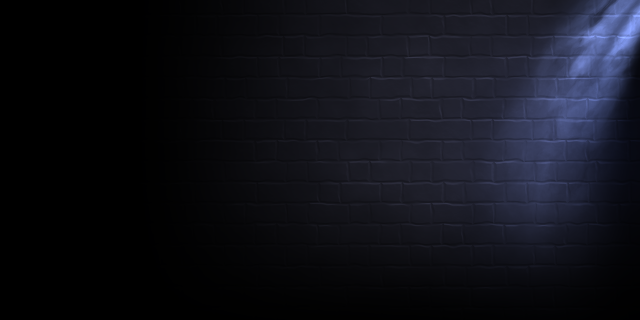
Reproduce this background procedurally as a Shadertoy shader.

```glsl
// A dark brick wall in Flemish bond, crossed by a smoky blue shaft of light.
// The bricks are a height field lit by a finite difference; the shaft is a
// curved band with soft sides, two brighter streaks and warped noise as smoke.

const float COURSE = 0.0654;        // height of one row of bricks
const float BOND = 0.1943;          // width of one header plus one stretcher
const float HEADER = 0.066;         // width of a header
const vec3 WALL_COLOR = vec3(0.128, 0.130, 0.172);
const vec3 BEAM_COLOR = vec3(0.43, 0.51, 0.79);
const vec3 HAZE_COLOR = vec3(0.022, 0.028, 0.055);
const vec3 SPILL_COLOR = vec3(0.012, 0.020, 0.055);

float hash(vec2 p) {
    vec3 q = fract(p.xyx * 0.1031);
    q += dot(q, q.yzx + 33.33);
    return fract((q.x + q.y) * q.z);
}

float noise(vec2 p) {
    vec2 i = floor(p), f = fract(p);
    f = f * f * (3.0 - 2.0 * f);
    float low = mix(hash(i), hash(i + vec2(1, 0)), f.x);
    float high = mix(hash(i + vec2(0, 1)), hash(i + vec2(1, 1)), f.x);
    return mix(low, high, f.y);
}

float fbm(vec2 p) {
    float sum = 0.0, weight = 0.5;
    for (int i = 0; i < 5; i++) {
        sum += weight * noise(p);
        p = mat2(1.6, 1.2, -1.2, 1.6) * p + 7.3;
        weight *= 0.5;
    }
    return sum;
}

float gauss(float x, float width) {
    return exp(-x * x / (width * width));
}

// Height of the wall: raised bricks, worn edges, recessed joints.
float brickHeight(vec2 p) {
    vec2 wobble = vec2(noise(p * 36.0), noise(p * 36.0 + 40.0)) - 0.5;
    vec2 q = p + 0.006 * wobble;
    float level = (1.0 - q.y - 0.0443) / COURSE;
    float row = floor(level);
    float start = mix(0.997, 0.893, mod(row, 2.0));
    start += 0.012 * (hash(vec2(row + 20.0, 3.0)) - 0.5);
    float along = (q.x - start) / BOND;
    float x = fract(along) * BOND;
    float joint = min(x, BOND - x);
    // Some headers merge with their neighbour.
    if (hash(vec2(floor(along) + 30.0, row + 50.0)) > 0.25)
        joint = min(joint, abs(x - HEADER));
    float bed = (0.5 - abs(fract(level) - 0.5)) * COURSE;
    float worn = 0.005 + 0.005 * noise(p * 50.0 + 9.0);
    float brick = smoothstep(0.0, worn, min(joint, bed));
    return brick + 0.5 * fbm(p * 40.0);
}

// Broad light on the wall, fading to black at the left and the bottom.
float wallLight(vec2 p) {
    float across = smoothstep(0.38, 1.40, p.x);
    float lower = smoothstep(-0.06, 0.52, p.y);
    float upper = 1.0 - 0.22 * smoothstep(0.75, 1.0, p.y);
    float right = 1.0 - 0.85 * smoothstep(1.68, 1.98, p.x);
    return across * lower * upper * right;
}

// Shaft falling from the upper right corner, bending as it drops.
float beamLight(vec2 p) {
    float drop = 1.0 - p.y;
    float side = p.x - (1.955 - 0.70 * drop + 0.40 * drop * drop);

    // Smoke, curling and stretched along the shaft.
    vec2 flow = vec2(side * 11.0, drop * 7.0);
    vec2 warp = vec2(fbm(flow + 11.0), fbm(flow + 27.0));
    float smoke = 0.25 + 1.55 * fbm(flow + 3.0 * warp);
    side += 0.05 * (warp.x - 0.5);

    float soft = mix(0.04, 0.17, smoothstep(0.15, 0.65, drop));
    float band = smoothstep(-0.24, 0.07, side)
               * (1.0 - smoothstep(0.13 - soft, 0.13 + soft, side));
    float fall = 1.0 - smoothstep(0.0, 0.88, drop);
    float streaks = 0.42 * gauss(side - 0.10, 0.045) + 0.25 * gauss(side + 0.01, 0.05);
    streaks -= 0.22 * gauss(side - 0.05, 0.02);
    streaks *= 1.0 - smoothstep(0.12, 0.42, drop);
    return band * fall * (0.58 + streaks) * smoke;
}

void mainImage(out vec4 fragColor, in vec2 fragCoord) {
    vec2 p = fragCoord / iResolution.y;
    p.x *= 2.0 * iResolution.y / iResolution.x;

    // Relief lit from above; upper edges catch the light in worn patches.
    float relief = brickHeight(p) - brickHeight(p + vec2(0.0012, 0.0035));
    float patches = 0.35 + 0.9 * smoothstep(0.3, 0.75, noise(p * 17.0 + 5.0));
    float lit = 0.60 * patches * max(relief, 0.0);
    float dark = 0.34 * max(-relief, 0.0);
    float shade = (1.0 + lit - dark) * (0.88 + 0.24 * fbm(p * 12.0));

    float beam = beamLight(p);
    vec3 color = WALL_COLOR * wallLight(p) * shade;
    color += BEAM_COLOR * beam * mix(shade, 1.0, 0.6);

    // Haze around the shaft and a faint blue spill on its dark side.
    float haze = gauss(length((p - vec2(1.65, 0.48)) * vec2(1.1, 0.8)), 0.27);
    float spill = gauss(length((p - vec2(1.87, 0.60)) * vec2(1.0, 0.8)), 0.24);
    color += (HAZE_COLOR * haze + SPILL_COLOR * spill) * shade;

    fragColor = vec4(clamp(color, 0.0, 1.0), 1.0);
}
```
